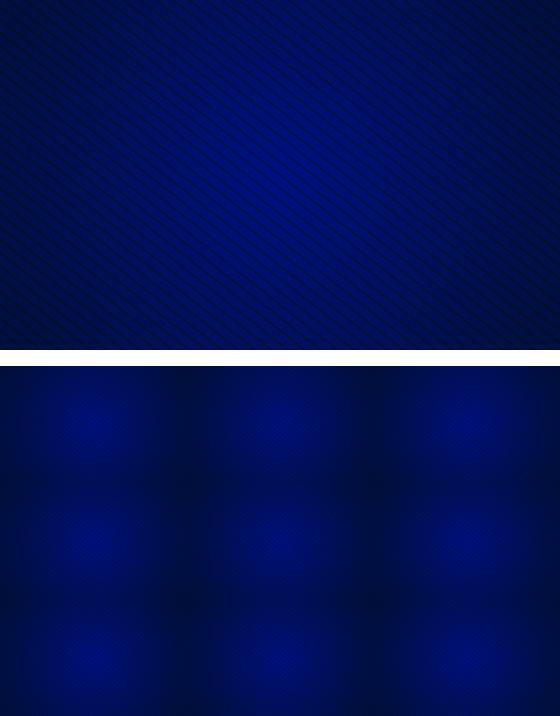
Top: one tile. Bottom: repeated 3 by 3.
This background is drawn by a WebGL 1 fragment shader. Its source:

```glsl
precision highp float;
// Deep blue diagonal pinstripes with fine grain and a soft central glow.

uniform vec2 u_resolution;

const vec2 STRIPE_COUNT = vec2(34.0, 27.0);  // whole repeats across and down
const float LINE_WIDTH = 0.0045;             // in canvas heights
const vec3 LINE_SHADE = vec3(1.0, 0.92, 0.58);
const vec3 GLOW_COLOR = vec3(0.0, 0.062, 0.51);
const vec3 EDGE_COLOR = vec3(0.0, 0.059, 0.245);
const vec2 GRAIN_CELLS = vec2(512.0, 320.0);
const float GRAIN_STRENGTH = 0.16;

float hash(vec2 p) {
  vec3 q = fract(vec3(p.xyx) * 0.1031);
  q += dot(q, q.yzx + 33.33);
  return fract((q.x + q.y) * q.z);
}

// Distance from the centre, flattened at the borders so the glow tiles.
float glowDistance(vec2 uv, float aspect) {
  vec2 q = abs(uv - 0.5) * 2.0;
  q = (q - pow(q, vec2(9.0)) / 9.0) * 1.125;
  vec2 scale = vec2(aspect, 1.0);
  return length(q * scale) / length(scale);
}

// Coverage of the thin lines that descend from left to right.
float stripeLine(vec2 uv, float aspect, float pixel) {
  float phase = fract(dot(uv, STRIPE_COUNT));
  float spacing = 1.0 / length(STRIPE_COUNT / vec2(aspect, 1.0));
  float d = abs(phase - 0.5) * spacing;
  float halfWidth = 0.5 * LINE_WIDTH;
  return 1.0 - smoothstep(halfWidth - pixel, halfWidth + pixel, d);
}

// Cell noise that wraps at the canvas edges.
float grain(vec2 uv) {
  return hash(mod(floor(uv * GRAIN_CELLS), GRAIN_CELLS)) - 0.5;
}

void main() {
  vec2 uv = gl_FragCoord.xy / u_resolution;
  float aspect = u_resolution.x / u_resolution.y;

  // Glow fading to the borders
  vec3 color = mix(GLOW_COLOR, EDGE_COLOR, glowDistance(uv, aspect));

  // Grain, then the dark lines over it
  color *= 1.0 + GRAIN_STRENGTH * grain(uv);
  float line = stripeLine(uv, aspect, 1.0 / u_resolution.y);
  color *= mix(vec3(1.0), LINE_SHADE, line);

  gl_FragColor = vec4(color, 1.0);
}
```
